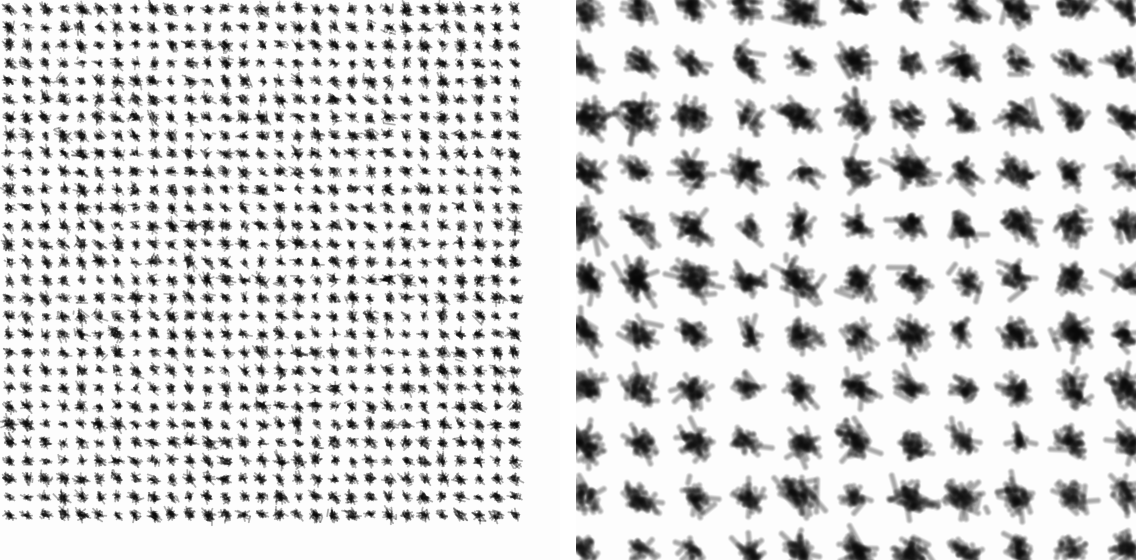
Left: the whole. Right: its middle third, enlarged.
Reproduce this pattern procedurally as a WebGL 2 fragment shader.

```glsl
#version 300 es
precision highp float;
precision highp int;
// A square grid of small scribbled ink blots on white paper, with a blank
// margin at the right and bottom. Each blot layers short translucent strokes
// whose ends scatter around the cell centre, stretched along one diagonal.

uniform vec2 u_resolution;
out vec4 fragColor;

const float TAU = 6.2831853;
const float CELLS = 31.0;         // grid cells across the canvas
const float INKED_CELLS = 29.0;   // cells that hold a blot, from the top left
const float SPREAD = 0.145;       // scatter of stroke ends, in cells
const float HALF_WIDTH = 0.045;   // half stroke width, in cells
const float STROKE_DENSITY = 0.42;
const float MEAN_STROKES = 25.0;
const vec3 PAPER = vec3(0.992);
const vec3 INK = vec3(0.03);

// Integer hash giving four values in 0..1.
vec4 hash4(uvec3 key) {
    uvec4 v = uvec4(key, key.x ^ (key.y << 8) ^ (key.z << 16));
    v = v * 1664525u + 1013904223u;
    v += v.yzxy * v.wxyz;
    v ^= v >> 16;
    v += v.yzxy * v.wxyz;
    v ^= v >> 16;
    return vec4(v >> 8) / 16777216.0;
}

// Bell-shaped scatter from two uniform values, with its far tail cut.
vec2 scatter(vec2 u) {
    float radius = sqrt(-2.0 * log(max(u.x, 0.01)));
    return radius * vec2(cos(TAU * u.y), sin(TAU * u.y));
}

float segmentDistance(vec2 p, vec2 a, vec2 b) {
    vec2 ab = b - a;
    float t = clamp(dot(p - a, ab) / max(dot(ab, ab), 1e-5), 0.0, 1.0);
    return length(p - a - ab * t);
}

// Optical density of one blot; p is measured from its cell centre.
float blotDensity(vec2 p, uvec2 cell, float softness) {
    vec4 traits = hash4(uvec3(cell, 977u));
    float size = mix(0.74, 1.24, 0.5 * (traits.x + traits.y));
    float strokes = MEAN_STROKES * size * size * mix(0.85, 1.15, traits.z);

    // Turn into the blot's own axes and squeeze it along the diagonal.
    float angle = TAU * 0.125 + 0.7 * (traits.w - 0.5);
    vec2 axis = vec2(cos(angle), sin(angle));
    vec2 stretch = SPREAD * size * vec2(1.18, 0.86);
    vec2 jitter = (hash4(uvec3(cell, 978u)).xy - 0.5) * 0.09;
    p -= jitter;
    p = vec2(dot(p, axis), dot(p, vec2(-axis.y, axis.x)));

    float density = 0.0;
    for (int i = 0; i < 48; i++) {
        if (float(i) >= strokes) break;
        vec4 ends = hash4(uvec3(cell, uint(i)));
        float d = segmentDistance(p, scatter(ends.xy) * stretch,
                                  scatter(ends.zw) * stretch);
        density += 1.0 - smoothstep(HALF_WIDTH - softness,
                                    HALF_WIDTH + softness, d);
    }
    return density * STROKE_DENSITY;
}

void main() {
    vec2 uv = gl_FragCoord.xy / u_resolution;
    vec2 p = vec2(uv.x, 1.0 - uv.y) * CELLS;
    float pixel = CELLS / min(u_resolution.x, u_resolution.y);
    float softness = max(0.04, 0.6 * pixel);

    // Gather the four nearest blots, since stray strokes cross cell borders.
    vec2 corner = floor(p - 0.5);
    float density = 0.0;
    for (int y = 0; y < 2; y++) {
        for (int x = 0; x < 2; x++) {
            vec2 cell = corner + vec2(x, y);
            bool inked = all(greaterThanEqual(cell, vec2(0.0)))
                      && all(lessThan(cell, vec2(INKED_CELLS)));
            if (inked) density += blotDensity(p - cell - 0.5, uvec2(cell), softness);
        }
    }

    fragColor = vec4(mix(INK, PAPER, exp(-density)), 1.0);
}
```
